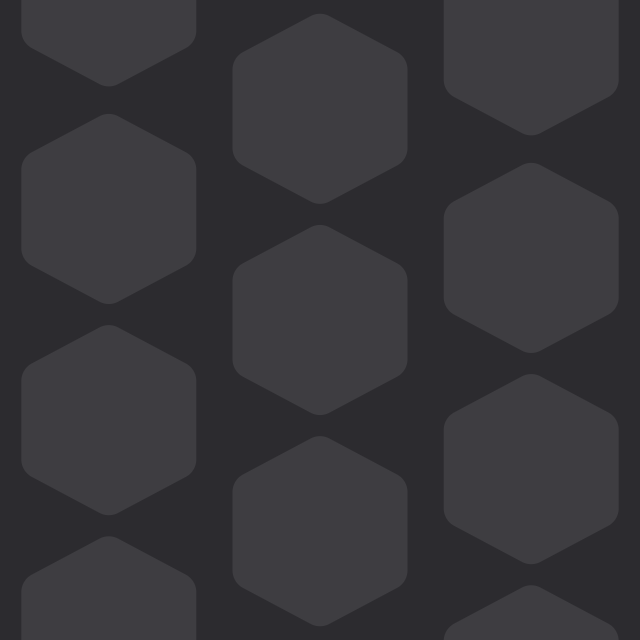
Write a WebGL 1 fragment shader that draws this pattern.

```glsl
precision highp float;
// Three staggered columns of three rounded hexagons on a dark ground.

uniform vec2 u_resolution;

const vec3 GROUND_COLOR = vec3(0.172, 0.169, 0.184);
const vec3 HEXAGON_COLOR = vec3(0.243, 0.239, 0.255);

const float PITCH = 0.33;                              // spacing of centers, both ways
const vec3 COLUMN_SHIFT = vec3(-0.1565, 0.0, -0.233);  // vertical stagger per column

// Core polygon, grown outward by the corner radius
const float CORNER_RADIUS = 0.0312;
const vec2 CORE_APEX = vec2(0.0, 0.1173);
const vec2 CORE_SHOULDER = vec2(0.1055, 0.0612);

float segmentDistance(vec2 p, vec2 a, vec2 b) {
  vec2 ab = b - a;
  float t = clamp(dot(p - a, ab) / dot(ab, ab), 0.0, 1.0);
  return length(p - a - ab * t);
}

// Signed distance to a pointy-topped hexagon with rounded corners
float hexagonDistance(vec2 p) {
  p = abs(p);
  vec2 slope = CORE_SHOULDER - CORE_APEX;
  vec2 normal = normalize(vec2(-slope.y, slope.x));
  float roof = dot(p - CORE_APEX, normal);
  float wall = p.x - CORE_SHOULDER.x;
  float edge = min(segmentDistance(p, CORE_APEX, CORE_SHOULDER),
                   segmentDistance(p, CORE_SHOULDER, vec2(CORE_SHOULDER.x, 0.0)));
  return (max(roof, wall) < 0.0 ? -edge : edge) - CORNER_RADIUS;
}

// Shortest offset on a canvas whose opposite edges join
vec2 wrapOffset(vec2 offset) {
  return offset - floor(offset + 0.5);
}

void main() {
  vec2 uv = gl_FragCoord.xy / u_resolution;
  float pixel = 1.0 / min(u_resolution.x, u_resolution.y);

  // Nearest hexagon among all columns and rows
  float nearest = 1.0;
  for (int column = 0; column < 3; column++) {
    for (int row = 0; row < 3; row++) {
      vec2 center = 0.5 + PITCH * (vec2(float(column), float(row)) - 1.0);
      center.y += COLUMN_SHIFT[column];
      nearest = min(nearest, hexagonDistance(wrapOffset(uv - center)));
    }
  }

  float coverage = clamp(0.5 - nearest / pixel, 0.0, 1.0);
  gl_FragColor = vec4(mix(GROUND_COLOR, HEXAGON_COLOR, coverage), 1.0);
}
```
